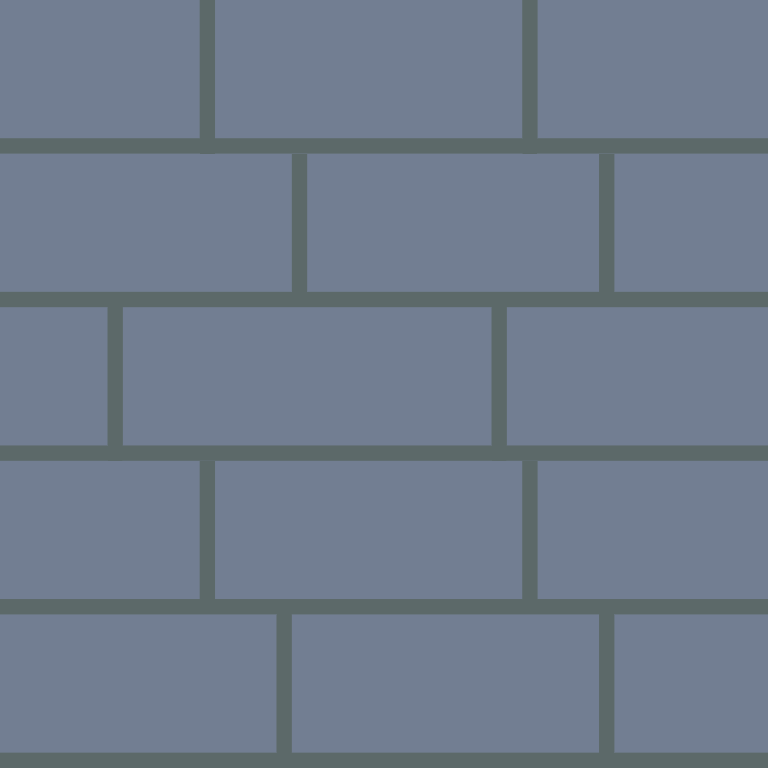
Give the GLSL for this pattern, as a three.js fragment shader.

```glsl
// Flat slate-blue brick wall: five courses with two staggered upright joints each.
#define COURSES 5.0
#define GRID 0.02
#define JOINT_WIDTH 0.02
#define BRICK_COLOR vec3(0.447, 0.496, 0.572)
#define MORTAR_COLOR vec3(0.361, 0.412, 0.410)

varying vec2 vUv;

// Left edges of the two upright joints in a course, in grid steps.
// The stagger cycles every three courses; the lowest is nudged by one step.
vec2 jointStarts(float course) {
  float phase = mod(course, 3.0);
  float nudge = 1.0 - step(0.5, course);
  return vec2(19.0 - 6.0 * phase - nudge,
              39.0 - 6.5 * phase + 1.5 * phase * phase);
}

// Signed distance to a joint that begins at start and repeats every period.
float jointDistance(float position, float start, float period) {
  float center = start + 0.5 * JOINT_WIDTH;
  float offset = mod(position - center + 0.5 * period, period) - 0.5 * period;
  return abs(offset) - 0.5 * JOINT_WIDTH;
}

// Smoothed coverage of the region where the distance is negative.
float coverage(float dist, float pixel) {
  return clamp(0.5 - dist / pixel, 0.0, 1.0);
}

void main() {
  vec2 pixel = max(fwidth(vUv), vec2(1e-5));

  // Mortar bed at the foot of each course
  float bed = coverage(jointDistance(vUv.y, 0.0, 1.0 / COURSES), pixel.y);

  // Upright joints, wrapping across the canvas
  vec2 starts = jointStarts(floor(vUv.y * COURSES)) * GRID;
  float upright = min(jointDistance(vUv.x, starts.x, 1.0),
                      jointDistance(vUv.x, starts.y, 1.0));

  float mortar = max(bed, coverage(upright, pixel.x));
  gl_FragColor = vec4(mix(BRICK_COLOR, MORTAR_COLOR, mortar), 1.0);
}
```
